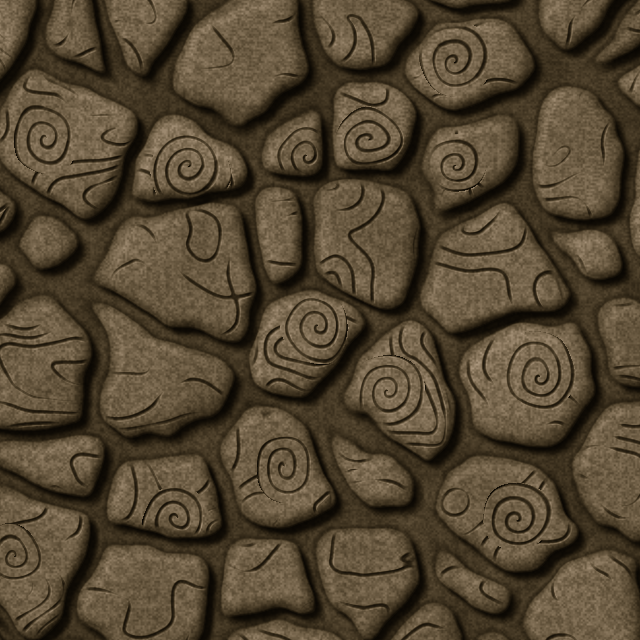
Reproduce this texture procedurally as a Shadertoy shader.

```glsl
// Carved cobblestones set in dark sandy mortar, lit from the upper left.
// Stones are cells of a weighted Voronoi diagram with rounded corners;
// grooves are spirals and broken contour lines of a warped noise field.
#define STONES 5.8          // stone cells across the canvas
#define SIZE_SPREAD 0.5     // difference between large and small stones
#define ROUNDING 0.065      // corner rounding, in cells
#define GAP 0.012           // half width of the mortar joints
#define BEVEL 0.024         // width of the rounded stone rim
#define GROOVE 0.0042       // half width of the carved lines
#define SPIRAL_PITCH 0.021  // distance between spiral turns
#define GRAIN 0.17          // strength of the sandy grain
#define STONE_TONE 0.445
#define MORTAR_TONE 0.265
#define LIGHT vec2(-0.7, 0.7)

struct Stone { float edge; float seed; vec2 center; };

float hash(vec2 p) {
    return fract(sin(dot(p, vec2(127.1, 311.7))) * 43758.5453);
}

float noise(vec2 p) {
    vec2 i = floor(p), f = fract(p);
    f = f * f * (3.0 - 2.0 * f);
    float low = mix(hash(i), hash(i + vec2(1, 0)), f.x);
    float high = mix(hash(i + vec2(0, 1)), hash(i + vec2(1, 1)), f.x);
    return mix(low, high, f.y);
}

vec2 noisePair(vec2 p) {
    return vec2(noise(p), noise(p + vec2(19.3, 7.7))) - 0.5;
}

// Position (xy) and weight (z) of the stone belonging to a grid cell
vec3 site(vec2 cell) {
    vec2 jitter = vec2(hash(cell), hash(cell + 31.7)) - 0.5;
    float weight = hash(cell + 73.1);
    return vec3(cell + 0.5 + 0.8 * jitter, SIZE_SPREAD * weight * weight);
}

// Stone around p, with the distance inward from its rounded outline
Stone findStone(vec2 p) {
    vec2 q = p * STONES + 0.22 * noisePair(p * 11.0) + 0.06 * noisePair(p * 29.0);
    vec2 base = floor(q), home = base;
    vec3 own = vec3(0.0);
    float best = 1e5, sum = 1e-9;
    for (int k = 0; k < 25; k++) {
        vec2 cell = base + vec2(k % 5 - 2, k / 5 - 2);
        vec3 s = site(cell);
        float power = dot(q - s.xy, q - s.xy) - s.z;
        if (power < best) { best = power; own = s; home = cell; }
    }
    for (int k = 0; k < 25; k++) {
        vec3 s = site(base + vec2(k % 5 - 2, k / 5 - 2));
        float span = length(s.xy - own.xy);
        float power = dot(q - s.xy, q - s.xy) - s.z;
        if (span > 0.001) sum += exp((best - power) / (2.0 * span * ROUNDING));
    }
    float gap = GAP * (0.6 + 0.8 * noise(p * 7.0));
    float edge = -ROUNDING * log(sum) / STONES - gap;
    return Stone(edge, hash(home + 5.3), own.xy / STONES);
}

// Field whose contour lines become the curling grooves
float swirlField(vec2 p, Stone s) {
    vec2 q = p + 0.045 * noisePair(p * 15.0 + 41.0 * s.seed);
    return 4.5 * noise(q * 10.0 + 37.0 * s.seed) + 14.0 * s.seed * length(q - s.center);
}

// Depth of the carving at p, from 0 to 1; some stones carry a central spiral
float carve(vec2 p, Stone s) {
    float e = 0.001, f = swirlField(p, s);
    vec2 rise = vec2(swirlField(p + vec2(e, 0.0), s), swirlField(p + vec2(0.0, e), s)) - f;
    float line = abs(fract(f) - 0.5) / max(length(rise) / e, 6.0);
    float presence = smoothstep(0.27, 0.5, noise(p * 17.0 + 23.0 * s.seed));
    vec2 q = p - s.center + 0.016 * noisePair(p * 18.0);
    float radius = length(q);
    if (s.seed > 0.5 && radius < 0.03 + 0.035 * s.seed) {
        float turn = atan(q.y, q.x) / 6.28318 + s.seed * 7.0;
        line = abs(fract(radius / SPIRAL_PITCH - turn) - 0.5) * SPIRAL_PITCH;
        presence = max(presence, 0.75);
    }
    float width = GROOVE * (0.35 + 0.65 * presence);
    return presence * (1.0 - smoothstep(0.15 * width, width, line))
         * smoothstep(0.003, 0.013, s.edge);
}

float relief(Stone s, float groove) {
    float rim = 1.0 - clamp(s.edge / BEVEL, 0.0, 1.0);
    return 0.016 * (1.0 - rim * rim) - 0.0026 * groove;
}

void mainImage(out vec4 fragColor, in vec2 fragCoord) {
    vec2 p = fragCoord / min(iResolution.x, iResolution.y);
    Stone here = findStone(p);
    float groove = carve(p, here);
    // Slope toward the light
    float reach = 0.002;
    vec2 ahead = p + LIGHT * reach;
    Stone lit = findStone(ahead);
    float slope = (relief(lit, carve(ahead, lit)) - relief(here, groove)) / reach;
    // Stone surface
    float stone = STONE_TONE + 0.09 * (noise(p * 13.0) - 0.5) + 0.05 * (here.seed - 0.5);
    stone *= clamp(1.0 - 0.5 * slope, 0.2, 1.12) * (1.0 - 0.62 * groove);
    stone *= mix(0.72, 1.0, smoothstep(0.0, 0.016, here.edge));
    // Mortar with the shadow thrown by the stones
    float shadow = smoothstep(-0.007, 0.008, findStone(p + LIGHT * 0.017).edge);
    float mortar = MORTAR_TONE + 0.07 * (noise(p * 22.0) - 0.5);
    mortar *= (1.0 - 0.78 * shadow) * mix(0.7, 1.0, smoothstep(0.0, 0.01, -here.edge));
    // Sandy grain, then brown tint by brightness
    float tone = mix(mortar, stone, smoothstep(-0.002, 0.003, here.edge));
    float grain = noise(p * 330.0) + 0.6 * noise(p * 150.0) - 0.8;
    tone = max(tone * (1.0 + 2.0 * GRAIN * grain), 0.03);
    vec3 color = vec3(1.0, 0.91, 0.85) * pow(vec3(tone), vec3(1.0, 1.08, 1.36));
    fragColor = vec4(color, 1.0);
}
```
